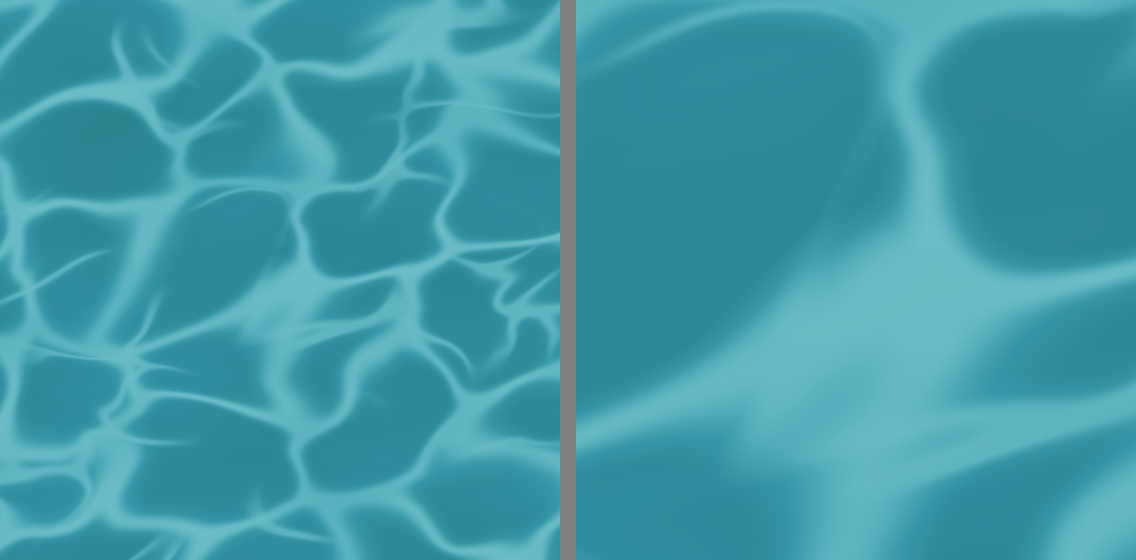
Left, the full canvas; right, a detail of the centre.
Reproduce this texture procedurally as a WebGL 1 fragment shader.

```glsl
precision highp float;
// Sunlit caustics on shallow teal water: two layers of warped cell borders.
// Soft cell distances swell the bright lines at junctions, and gradient noise
// bends them, varies their width and breaks the finer layer into filaments.

uniform vec2 u_resolution;

const vec3 DEEP_WATER = vec3(0.170, 0.520, 0.570);
const vec3 CLEAR_WATER = vec3(0.188, 0.562, 0.628);
const vec3 GLOW = vec3(0.255, 0.640, 0.700);
const vec3 CREST = vec3(0.425, 0.745, 0.785);
const float BLEND = 11.0; // sharpness of the cell corners

vec2 hash2(vec2 p) {
  vec3 q = fract(vec3(p.xyx) * vec3(0.1031, 0.1030, 0.0973));
  q += dot(q, q.yzx + 33.33);
  return fract((q.xx + q.yz) * q.zy);
}

float cornerSlope(vec2 cell, vec2 corner, vec2 f) {
  float angle = 6.2832 * hash2(cell + corner).x;
  return dot(vec2(cos(angle), sin(angle)), f - corner);
}

// Gradient noise, roughly -0.7 to 0.7
float noise(vec2 p) {
  vec2 i = floor(p);
  vec2 f = p - i;
  vec2 u = f * f * f * (f * (f * 6.0 - 15.0) + 10.0);
  float low = mix(cornerSlope(i, vec2(0.0, 0.0), f),
                  cornerSlope(i, vec2(1.0, 0.0), f), u.x);
  float high = mix(cornerSlope(i, vec2(0.0, 1.0), f),
                   cornerSlope(i, vec2(1.0, 1.0), f), u.x);
  return mix(low, high, u.y);
}

vec2 noise2(vec2 p) {
  return vec2(noise(p), noise(p + vec2(37.2, 71.7)));
}

vec2 warp(vec2 p, float amount) {
  p += amount * noise2(p * 0.85);
  return p + 0.28 * amount * noise2(p * 2.1 + 15.0);
}

// Soft gap between nearest cells: 0 on borders, negative at junctions
float borderGap(vec2 p) {
  vec2 cell = floor(p);
  float nearest = 8.0;
  float total = 0.0;
  for (int y = -1; y <= 1; y++) {
    for (int x = -1; x <= 1; x++) {
      vec2 neighbour = cell + vec2(float(x), float(y));
      vec2 site = neighbour + 0.1 + 0.8 * hash2(neighbour + 100.0);
      float dist = length(site - p);
      nearest = min(nearest, dist);
      total += exp(-BLEND * dist);
    }
  }
  float others = total * exp(BLEND * nearest) - 1.0;
  return -log(max(others, 0.0001)) / BLEND;
}

// Bright line that is full at gap 0 and fades out at the given width
float line(float gap, float width) {
  return 1.0 - smoothstep(0.0, width, gap);
}

float screenBlend(float a, float b) {
  return 1.0 - (1.0 - a) * (1.0 - b);
}

void main() {
  vec2 uv = gl_FragCoord.xy / u_resolution.y;
  vec2 slanted = uv + vec2(0.0, -0.16 * uv.x);

  // Main network of wide, flattened cells
  vec2 mainPos = slanted * vec2(3.7, 5.3) + 20.0;
  float mainGap = borderGap(warp(mainPos, 0.55));
  float swell = 1.0 + 0.75 * noise(mainPos * 0.9 + 8.0);
  float mainCrest = line(mainGap, 0.17 * swell);
  mainCrest *= clamp(0.82 + 0.6 * noise(mainPos * 1.1 + 51.0), 0.35, 1.0);
  float mainGlow = line(mainGap, 0.30 * swell);

  // Thin filaments, present only in patches
  vec2 finePos = slanted * vec2(3.9, 6.0) + 60.0;
  float fineGap = borderGap(warp(finePos, 0.8));
  float patches = smoothstep(-0.12, 0.25, noise(finePos * 0.8 + 5.0));
  float fineCrest = 0.75 * patches * line(fineGap, 0.12);
  float fineGlow = 0.7 * patches * line(fineGap, 0.22);

  // Water body with broad drifts and faint brush streaks
  float drift = noise(uv * vec2(3.0, 4.5) + 11.0);
  float streak = noise(warp(slanted * vec2(7.0, 24.0), 0.6));
  float clarity = clamp(0.55 + 0.9 * drift + 0.2 * streak, 0.0, 1.0);
  vec3 color = mix(DEEP_WATER, CLEAR_WATER, clarity);

  float glow = screenBlend(mainGlow, fineGlow);
  float crest = screenBlend(mainCrest, fineCrest) * (0.94 + 0.1 * streak);
  color = mix(color, GLOW, 0.9 * glow);
  color = mix(color, CREST, crest);
  gl_FragColor = vec4(color, 1.0);
}
```
